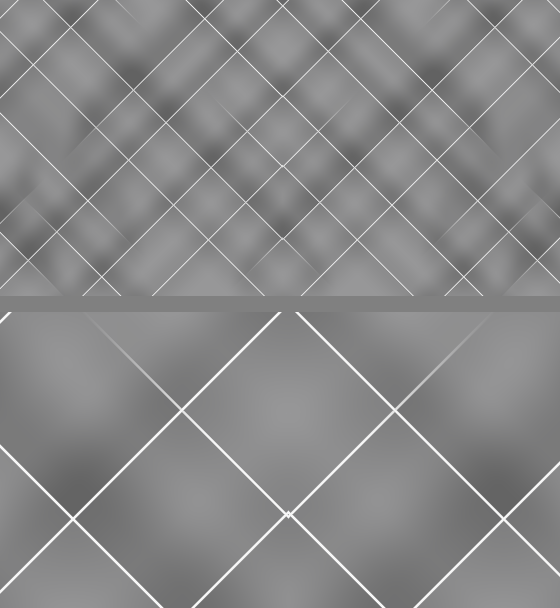
Top, the full canvas; bottom, a detail of the centre.
Reproduce this background procedurally as a WebGL 1 fragment shader.

```glsl
precision highp float;
// Mirrored lattice of grey glass panels with thin white diagonal edges.
// Two families of diagonals are folded about a vertical axis; each edge
// casts a soft shade on the panel above it and may be broken by a gap.

uniform vec2 u_resolution;

const float AXIS = 0.505;          // mirror axis, as a share of the width
const float LINE_HALF = 0.0014;    // half line width, in canvas heights
const vec3 PANEL = vec3(0.592, 0.592, 0.596);
const vec3 SHADE = vec3(0.385);
const vec3 EDGE = vec3(0.97);

// Entry i of eight values held in two vectors.
float pick(vec4 a, vec4 b, float i) {
  vec4 k = vec4(0.0, 1.0, 2.0, 3.0);
  vec4 first = 1.0 - step(0.5, abs(k - i));
  vec4 second = 1.0 - step(0.5, abs(k + 4.0 - i));
  return dot(a, first) + dot(b, second);
}

// Signed distance outside the gap along an edge.
float outsideGap(float x, vec2 gap) {
  return max(gap.x - x, x - gap.y);
}

// Broad shade before an edge, weak shade just after it.
float edgeShade(float d, float width, float strength, float pixel) {
  float before = strength * (1.0 - smoothstep(0.2 * width, width, d));
  float after = 0.22 * (1.0 - smoothstep(0.0, 0.13, -d));
  return mix(after, before, smoothstep(-pixel, pixel, d));
}

// Antialiased thin line at a diagonal offset d.
float edgeLine(float d, float pixel) {
  return clamp((LINE_HALF - abs(d) * 0.7071) / pixel + 0.5, 0.0, 1.0);
}

// One family of diagonals: x is shade, y is line coverage.
vec2 family(float t, float x, float pixel, vec4 posA, vec4 posB,
            vec4 strengthA, vec4 strengthB, vec4 widthA, vec4 widthB,
            vec4 fromA, vec4 fromB, vec4 toA, vec4 toB) {
  vec2 sum = vec2(0.0);
  for (int n = 0; n < 8; n++) {
    float i = float(n);
    float d = pick(posA, posB, i) - t;
    vec2 gap = vec2(pick(fromA, fromB, i), pick(toA, toB, i));
    float free = outsideGap(x, gap);
    float shade = edgeShade(d, pick(widthA, widthB, i),
                            pick(strengthA, strengthB, i), pixel);
    sum.x += shade * smoothstep(-0.06, 0.05, free);
    float line = edgeLine(d, pixel) * smoothstep(-0.01, 0.16, free);
    sum.y = max(sum.y, line);
  }
  return sum;
}

void main() {
  float pixel = 1.0 / u_resolution.y;
  vec2 p = gl_FragCoord.xy * pixel;
  float x = abs(p.x - AXIS * u_resolution.x * pixel);
  float y = 1.0 - p.y;

  // Edges falling toward the axis.
  vec2 inward = family(x + y, x, pixel,
    vec4(0.020, 0.327, 0.564, 0.809), vec4(1.062, 1.337, 1.547, 1.740),
    vec4(0.45, 0.45, 0.16, 0.55), vec4(0.22, 0.38, 0.42, 0.55),
    vec4(0.12, 0.13, 0.12, 0.18), vec4(0.14, 0.28, 0.15, 0.20),
    vec4(9.0, 9.0, 0.235, 9.0), vec4(9.0, -1.0, 0.855, -1.0),
    vec4(9.0, 9.0, 0.478, 9.0), vec4(9.0, 0.51, 9.0, 0.76));

  // Edges falling away from the axis.
  vec2 outward = family(y - x, x, pixel,
    vec4(-0.894, -0.624, -0.200, 0.020), vec4(0.324, 0.559, 0.804, 1.062),
    vec4(0.25, 0.45, 0.55, 0.45), vec4(0.42, 0.18, 0.38, 0.20),
    vec4(0.13, 0.14, 0.20, 0.14), vec4(0.13, 0.12, 0.13, 0.12),
    vec4(9.0, 9.0, 0.70, 9.0), vec4(9.0, 9.0, 0.13, 9.0),
    vec4(9.0, 9.0, 0.85, 9.0), vec4(9.0));

  float shade = min(inward.x + outward.x, 1.0);
  vec3 color = mix(PANEL, SHADE, shade);
  color = mix(color, EDGE, max(inward.y, outward.y));
  gl_FragColor = vec4(color, 1.0);
}
```
